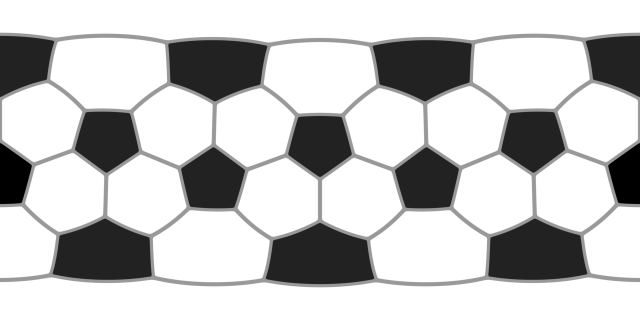
This pattern is drawn by a WebGL 1 fragment shader. Its source:

```glsl
precision highp float;
uniform vec2 u_resolution;

#define PI 3.14159265
#define TILT 0.028          // lean of the ball axis, radians
#define HEX_SEAM 0.0064     // half widths, in canvas heights
#define PENT_SEAM 0.0050
#define ROUNDING 0.0018     // softness of the panel corners
#define PENT_SCALE 0.9742   // hexagon to pentagon plane distance
#define WHITE vec3(1.0)
#define DARK vec3(0.133)
#define SEAM vec3(0.6)

// Lean the sphere about its y axis.
vec3 lean(vec3 v) {
  float c = cos(TILT), s = sin(TILT);
  return vec3(c * v.x - s * v.z, v.y, c * v.z + s * v.x);
}

// Panel axes of a truncated icosahedron: five rings of three, then the pole.
// xyz is the axis over its plane distance, w is 1 for pentagons.
vec4 panelAxis(float index) {
  float ring = floor((index + 0.5) / 3.0);
  float third = index - 3.0 * ring;
  float colat = 0.0, lon = 0.0;
  if (ring < 0.5)      { colat = 0.6524; lon = PI / 3.0; }
  else if (ring < 1.5) { colat = 1.3821; }
  else if (ring < 2.5) { colat = 0.7297; }
  else if (ring < 3.5) { colat = 1.2310; lon = PI / 3.0 + 0.3882; }
  else if (ring < 4.5) { colat = 1.2310; lon = PI / 3.0 - 0.3882; }
  lon += third * 2.0 * PI / 3.0;
  float pent = 1.0 - step(1.5, ring);
  vec3 axis = vec3(sin(colat) * cos(lon), sin(colat) * sin(lon), cos(colat));
  return vec4(axis * mix(1.0, PENT_SCALE, pent), pent);
}

// Of an axis and its antipode, pick the panel facing the direction.
vec4 facingPanel(float index, vec3 dir) {
  vec4 panel = panelAxis(index);
  if (dot(panel.xyz, dir) < 0.0) panel.xyz = -panel.xyz;
  return panel;
}

void main() {
  // Unroll the sphere over the canvas, with its tangents per canvas height.
  vec2 uv = gl_FragCoord.xy / u_resolution;
  float aspect = u_resolution.x / u_resolution.y;
  float lon = (uv.x - 0.5) * 2.0 * PI;
  float colat = (1.0 - uv.y) * PI;
  float sl = sin(lon), cl = cos(lon), sc = sin(colat), cc = cos(colat);
  vec3 dir = lean(vec3(sc * cl, sc * sl, cc));
  vec3 east = lean(vec3(-sc * sl, sc * cl, 0.0)) * 2.0 * PI / aspect;
  vec3 south = lean(vec3(cc * cl, cc * sl, -sc)) * PI;

  // The panel that owns this direction.
  vec4 owner = vec4(0.0);
  float ownerIndex = -1.0, best = -1.0;
  for (int i = 0; i < 16; i++) {
    vec4 panel = facingPanel(float(i), dir);
    float reach = dot(panel.xyz, dir);
    if (reach > best) {
      best = reach;
      owner = panel;
      ownerIndex = float(i);
    }
  }

  // Smooth minimum of the flat distances to all seams.
  float sum = 1e-20;
  for (int i = 0; i < 16; i++) {
    if (abs(float(i) - ownerIndex) < 0.5) continue;
    vec4 panel = facingPanel(float(i), dir);
    vec3 across = owner.xyz - panel.xyz;
    float slope = length(vec2(dot(across, east), dot(across, south)));
    float dist = dot(across, dir) / max(slope, 1e-4);
    float halfWidth = mix(HEX_SEAM, PENT_SEAM, max(owner.w, panel.w));
    sum += exp(-(dist - halfWidth) / ROUNDING);
  }
  float seamDist = -ROUNDING * log(sum);

  // Panel colours; the single pentagon at the wrap is fully black.
  vec3 darkPanel = owner.x < -0.9 ? vec3(0.0) : DARK;
  vec3 color = mix(WHITE, darkPanel, owner.w);
  float pixel = 1.0 / u_resolution.y;
  color = mix(SEAM, color, smoothstep(-0.7 * pixel, 0.7 * pixel, seamDist));
  gl_FragColor = vec4(color, 1.0);
}
```
